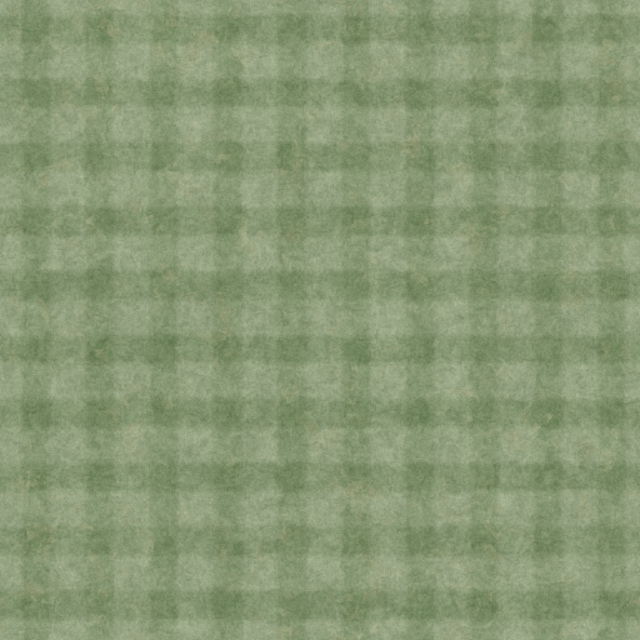
Reproduce this pattern procedurally as a WebGL 1 fragment shader.

```glsl
precision highp float;

uniform vec2 u_resolution;

const float REPEATS = 10.0;                        // checks across and down
const vec2 BAND_CENTRE = vec2(0.564, 0.543);       // band position inside a repeat
const float BAND_HALF_WIDTH = 0.222;
const float BAND_SOFTNESS = 0.065;
const float EDGE_WOBBLE = 0.05;
const vec2 BAND_STRENGTH = vec2(0.46, 0.54);       // upright, level
const float STRENGTH_VARIATION = 0.08;
const float WIDTH_VARIATION = 0.02;

const vec3 LIGHT_GREEN = vec3(0.580, 0.637, 0.506);
const vec3 DARK_GREEN = vec3(0.464, 0.539, 0.388);
const vec3 FLECK_BEIGE = vec3(0.618, 0.632, 0.482);

const float CLOUD_AMOUNT = 0.035;
const float MOTTLE_AMOUNT = 0.10;
const float FIBRE_AMOUNT = 0.045;
const float GRAIN_CELLS = 512.0;
const float FINE_GRAIN_AMOUNT = 0.055;
const float COARSE_GRAIN_AMOUNT = 0.050;
const float FLECK_AMOUNT = 0.50;

float hash(vec2 cell, float seed) {
  vec3 q = fract(vec3(cell.xyx + seed * 7.31) * vec3(0.1031, 0.1030, 0.0973));
  q += dot(q, q.yzx + 33.33);
  return fract((q.x + q.y) * q.z);
}

// Value noise that wraps after "cells" lattice cells across the canvas
float wrapNoise(vec2 uv, vec2 cells, float seed) {
  vec2 p = uv * cells;
  vec2 i = floor(p);
  vec2 f = p - i;
  f = f * f * (3.0 - 2.0 * f);
  vec2 a = mod(i, cells);
  vec2 b = mod(i + 1.0, cells);
  float low = mix(hash(a, seed), hash(vec2(b.x, a.y), seed), f.x);
  float high = mix(hash(vec2(a.x, b.y), seed), hash(b, seed), f.x);
  return mix(low, high, f.y);
}

float wrapFbm(vec2 uv, vec2 cells, float seed) {
  float sum = 0.0;
  float weight = 0.5;
  for (int octave = 0; octave < 4; octave++) {
    sum += weight * wrapNoise(uv, cells, seed + float(octave));
    cells *= 2.0;
    weight *= 0.55;
  }
  return sum / 1.0094;
}

// Soft band coverage, with slightly different width and depth per band
float band(float coord, float centre, float strength, float seed) {
  float t = coord * REPEATS - centre + 0.5;
  float index = mod(floor(t), REPEATS);
  float dist = abs(fract(t) - 0.5);
  float halfWidth = BAND_HALF_WIDTH
    + WIDTH_VARIATION * (hash(vec2(index, 3.0), seed) - 0.5);
  float depth = strength
    * (1.0 + STRENGTH_VARIATION * (hash(vec2(index, 8.0), seed) - 0.5));
  return depth * (1.0 - smoothstep(halfWidth - BAND_SOFTNESS,
                                   halfWidth + BAND_SOFTNESS, dist));
}

void main() {
  vec2 uv = gl_FragCoord.xy / u_resolution;

  // Brushed distortion of the check edges
  vec2 wobble = vec2(wrapFbm(uv, vec2(40.0), 11.0),
                     wrapFbm(uv, vec2(40.0), 17.0)) - 0.5;
  vec2 checkUv = uv + wobble * EDGE_WOBBLE / REPEATS;

  // Crossing bands
  float shade = band(checkUv.x, BAND_CENTRE.x, BAND_STRENGTH.x, 21.0)
              + band(checkUv.y, BAND_CENTRE.y, BAND_STRENGTH.y, 27.0);
  vec3 colour = mix(LIGHT_GREEN, DARK_GREEN, shade);

  // Worn beige flecks, gathered in loose patches
  vec2 warpedUv = uv + wobble * 0.03;
  float patches = smoothstep(0.35, 0.70, wrapFbm(uv, vec2(18.0), 31.0));
  float flecks = smoothstep(0.54, 0.72, wrapFbm(warpedUv, vec2(56.0, 72.0), 37.0));
  colour = mix(colour, FLECK_BEIGE, FLECK_AMOUNT * flecks * patches);

  // Clouding, mottling and fibres
  float tone = CLOUD_AMOUNT * (wrapFbm(uv, vec2(6.0), 41.0) - 0.5);
  tone += MOTTLE_AMOUNT * (wrapFbm(warpedUv, vec2(48.0), 47.0) - 0.5);
  float fibres = wrapNoise(warpedUv, vec2(70.0, 220.0), 53.0)
               + wrapNoise(warpedUv, vec2(220.0, 80.0), 59.0);
  tone += FIBRE_AMOUNT * (fibres - 1.0);

  // Paper grain, fine and coarse
  vec2 grainUv = uv + 0.5 / GRAIN_CELLS;
  tone += FINE_GRAIN_AMOUNT * (wrapNoise(grainUv, vec2(GRAIN_CELLS), 61.0) - 0.5);
  tone += COARSE_GRAIN_AMOUNT * (wrapNoise(uv, vec2(GRAIN_CELLS * 0.5), 67.0) - 0.5);
  colour += tone * vec3(1.0, 0.92, 0.98);

  gl_FragColor = vec4(colour, 1.0);
}
```
